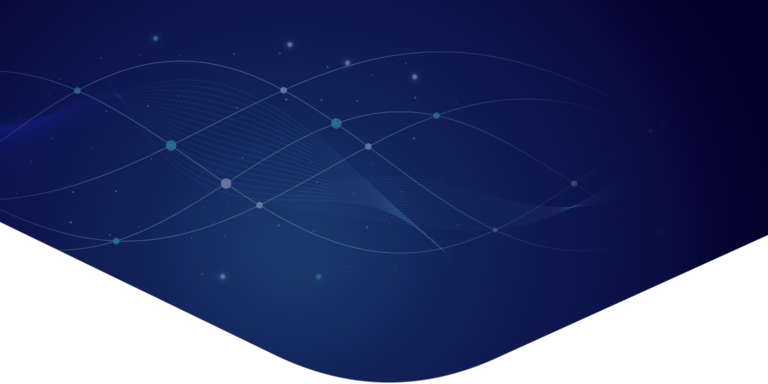
This background is drawn by a Shadertoy shader. Its source:

```glsl
const float PI = 3.14159265;
const vec3 TEAL = vec3(0.16, 0.46, 0.56);
const vec3 LAVENDER = vec3(0.44, 0.49, 0.66);

// Each wave: mid height, amplitude, crest position, half period
const vec4 WAVES[5] = vec4[5](
    vec4(0.578, -0.237, 1.042, 1.068),
    vec4(0.672, 0.193, 1.146, 1.198),
    vec4(0.594, 0.247, 0.471, 1.042),
    vec4(0.557, -0.185, 0.326, 1.042),
    vec4(0.529, 0.180, 1.042, 0.885));

vec2 hash2(vec2 p) {
    return fract(sin(vec2(dot(p, vec2(127.1, 311.7)), dot(p, vec2(269.5, 183.3)))) * 43758.5);
}

// Height and slope of a wave at x
vec2 wave(vec4 w, float x) {
    float a = PI * (x - w.z) / w.w;
    return vec2(w.x + w.y * cos(a), -w.y * PI / w.w * sin(a));
}

// Thin line along the zero set of g
float stroke(float g, float px) {
    float d = abs(g) / max(length(vec2(dFdx(g), dFdy(g))), 1e-6);
    return max(0.0, 1.0 - d / max(1.0, 0.003 / px));
}

float disc(float d, float r, float soft) {
    return 1.0 - smoothstep(r - soft, r + soft, d);
}

float band(float x, float a, float b, float c, float d) {
    return smoothstep(a, b, x) * (1.0 - smoothstep(c, d, x));
}

vec3 backdrop(vec2 p) {
    float d = length((p - vec2(0.77, 0.36)) * vec2(1.0, 1.1));
    vec3 col = mix(vec3(0.10, 0.22, 0.42), vec3(0.07, 0.14, 0.355), smoothstep(0.0, 0.45, d));
    col = mix(col, vec3(0.045, 0.075, 0.29), smoothstep(0.3, 0.85, d));
    return mix(col, vec3(0.015, 0.0, 0.17), smoothstep(0.75, 1.3, d));
}

// Two fans of fine lines that pinch together and twist
float mesh(vec2 p, float px) {
    float crest = 0.792 - 0.307 * (1.0 - cos(PI * (p.x - 0.482) / 1.042));
    float fold = 0.479 - 2.57 * pow(abs(p.x - 0.781), 3.0) * sign(p.x - 0.781);
    float top = 0.5 + 0.04 * cos(PI * (p.x - 1.0) / 0.47);
    float spread = 0.12 * sin(PI * (p.x - 0.667) / 0.82);
    float leftFade = band(p.x, 0.22, 0.6, 1.08, 1.18);
    float rightFade = band(p.x, 0.66, 0.9, 1.2, 1.75);
    float sum = 0.0;
    for (int i = 0; i < 18; i++) {
        float t = float(i) / 17.0;
        sum += stroke(p.y - mix(crest, fold, t), px) * leftFade * 0.13;
        sum += stroke(p.y - top + spread * t, px) * rightFade * 0.085;
    }
    return min(sum, 0.4);
}

void mainImage(out vec4 fragColor, in vec2 fragCoord) {
    float px = 1.0 / iResolution.y;
    vec2 p = fragCoord * px;
    vec3 col = backdrop(p);

    // Blue glow at the left
    float ridge = p.y - 0.665 - 0.1 * smoothstep(0.0, 0.35, p.x);
    float glow = exp(-abs(ridge) * (ridge > 0.0 ? 90.0 : 22.0));
    col += vec3(0.02, 0.03, 0.16) * glow * (1.0 - smoothstep(0.0, 0.4, p.x));

    col = mix(col, vec3(0.27, 0.46, 0.64), mesh(p, px));

    // Long waves
    float fade = band(p.x, -0.3, 0.4, 0.85, 1.75);
    for (int i = 0; i < 5; i++)
        col = mix(col, vec3(0.42, 0.57, 0.70), 0.38 * fade * stroke(p.y - wave(WAVES[i], p.x).x, px));

    // Nodes where two waves cross
    for (int j = 0; j < 4; j++)
        for (int k = j + 1; k < 5; k++) {
            vec2 a = wave(WAVES[j], p.x), b = wave(WAVES[k], p.x);
            float slopeGap = a.y - b.y;
            if (abs(slopeGap) < 0.02) continue;
            float dx = (b.x - a.x) / slopeGap;
            float d = length(vec2(dx, a.x + a.y * dx - p.y));
            int s = j + k;
            float r = (s * s) % 5 == 1 ? 0.0135 : 0.0085;
            r *= 1.0 - 0.4 * smoothstep(1.1, 1.4, p.x);
            vec3 tint = s > 2 && s < 6 ? LAVENDER : TEAL;
            col = mix(col, tint, 0.85 * sqrt(fade) * disc(d, r, max(px * 0.7, 0.002)));
        }

    // Soft orbs, above and below the waves
    for (int i = 0; i < 6; i++) {
        float n = float(i);
        float y = i % 2 == 1 && i < 4 ? 0.28 : 0.9 - 0.004 * n * n;
        vec2 c = vec2(0.455 + 0.125 * n + 0.05 * sin(0.5 * PI * (n - 1.0)), y);
        float d = length(p - c);
        vec3 tint = i % 3 == 0 ? TEAL : LAVENDER;
        col = mix(col, tint, 0.7 * disc(d, 0.006, 0.004) + 0.2 * exp(-d * d * 6000.0));
    }

    // Fine scattered specks
    vec2 cell = floor(p / 0.11);
    vec2 h = hash2(cell);
    float speck = length(p - (cell + 0.15 + 0.7 * h) * 0.11);
    float speckFade = band(p.x, -0.1, 0.2, 0.9, 1.3) * band(p.y, 0.2, 0.35, 0.8, 0.95);
    col = mix(col, TEAL, 0.75 * speckFade * disc(speck, 0.001 + 0.003 * h.x * h.y, max(px * 0.6, 0.0012)));

    // White page below a rounded V
    float left = 0.422 - 0.484 * p.x, right = 0.388 + 0.453 * (p.x - 2.0);
    float blend = max(0.27 - abs(left - right), 0.0);
    float edge = max(left, right) + blend * blend / 1.08;
    col = mix(vec3(1.0), col, smoothstep(-px, px, (p.y - edge) * 0.91));

    fragColor = vec4(col, 1.0);
}
```
